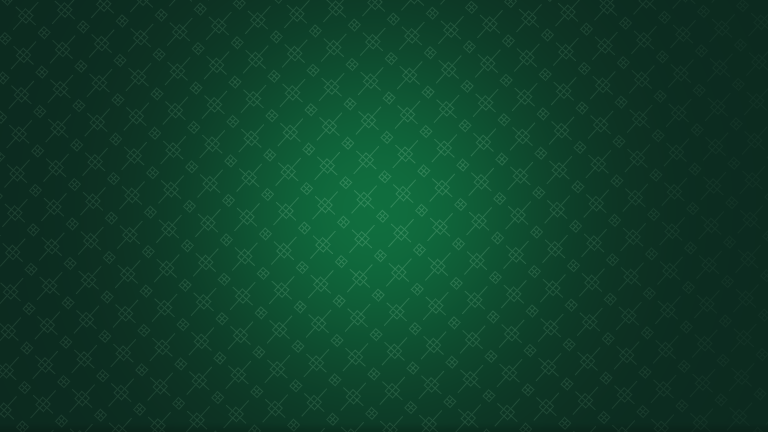
A WebGL 1 fragment shader for this background:

```glsl
precision highp float;
// A deep green backdrop with a soft round glow near the middle, overlaid by
// a faint tilted lattice of quartered squares. The glow is a Gaussian; the
// lattice folds rotated space into cells and measures distances to lines.

uniform vec2 u_resolution;

const vec3 DEEP_GREEN = vec3(0.048, 0.165, 0.122);
const vec3 GLOW_GREEN = vec3(0.062, 0.430, 0.245);
const vec3 LINE_TINT = vec3(0.62, 0.86, 0.70);

// All lengths are fractions of the canvas height.
const vec2 GLOW_CENTER = vec2(-0.020, 0.014);
const float GLOW_RADIUS = 0.421;
const vec2 LATTICE_ORIGIN = vec2(0.0394, -0.0394);
const float LATTICE_ANGLE = -0.738;
const vec2 PERIOD = vec2(0.1154, 0.1418);
const float HALF_STROKE = 0.0011;

vec2 rotate(vec2 p, float angle) {
  float c = cos(angle);
  float s = sin(angle);
  return vec2(c * p.x + s * p.y, c * p.y - s * p.x);
}

// Offset from the nearest point of a rectangular lattice.
vec2 fold(vec2 p, vec2 period) {
  return p - period * floor(p / period + 0.5);
}

float boxOutline(vec2 p, float halfSide) {
  return abs(max(abs(p.x), abs(p.y)) - halfSide);
}

// Distance to two crossing segments lying on the axes.
float axisCross(vec2 p, vec2 arms) {
  vec2 a = abs(p);
  float alongX = length(vec2(max(a.x - arms.x, 0.0), a.y));
  float alongY = length(vec2(a.x, max(a.y - arms.y, 0.0)));
  return min(alongX, alongY);
}

// A square cut into quarters, whose dividers may reach beyond it.
float quarteredSquare(vec2 p, float halfSide, vec2 arms) {
  return min(boxOutline(p, halfSide), axisCross(p, arms));
}

// Large and small motifs alternate like the squares of a checkerboard.
float latticeDistance(vec2 p) {
  float d = 1.0;
  for (int i = 0; i < 2; i++) {
    vec2 q = p + 0.5 * PERIOD * float(i);
    vec2 large = fold(q, PERIOD);
    vec2 small = fold(q + vec2(0.5 * PERIOD.x, 0.0), PERIOD);
    d = min(d, quarteredSquare(large, 0.0115, vec2(0.030, 0.042)));
    d = min(d, quarteredSquare(small, 0.0095, vec2(0.0095)));
  }
  return d;
}

float strokeCoverage(float d, float halfWidth, float pixel) {
  return clamp((halfWidth - d) / pixel + 0.5, 0.0, 1.0);
}

void main() {
  float pixel = 1.0 / u_resolution.y;
  vec2 uv = gl_FragCoord.xy / u_resolution;
  vec2 p = (gl_FragCoord.xy - 0.5 * u_resolution) * pixel;

  // Glow over the dark base
  vec2 g = (p - GLOW_CENTER) / GLOW_RADIUS;
  float glow = exp(-dot(g, g));
  vec3 color = mix(DEEP_GREEN, GLOW_GREEN, glow);

  // Faint lattice, weaker away from the glow and toward the right side
  vec2 q = rotate(p - LATTICE_ORIGIN, LATTICE_ANGLE);
  float line = strokeCoverage(latticeDistance(q), HALF_STROKE, pixel);
  float rightFade = 1.0 - 0.65 * smoothstep(0.72, 1.0, uv.x);
  color = mix(color, LINE_TINT, line * mix(0.12, 0.25, glow) * rightFade);

  // Thin shade along the lower edge
  color *= 1.0 - 0.15 * smoothstep(0.025, 0.0, uv.y);

  gl_FragColor = vec4(color, 1.0);
}
```
